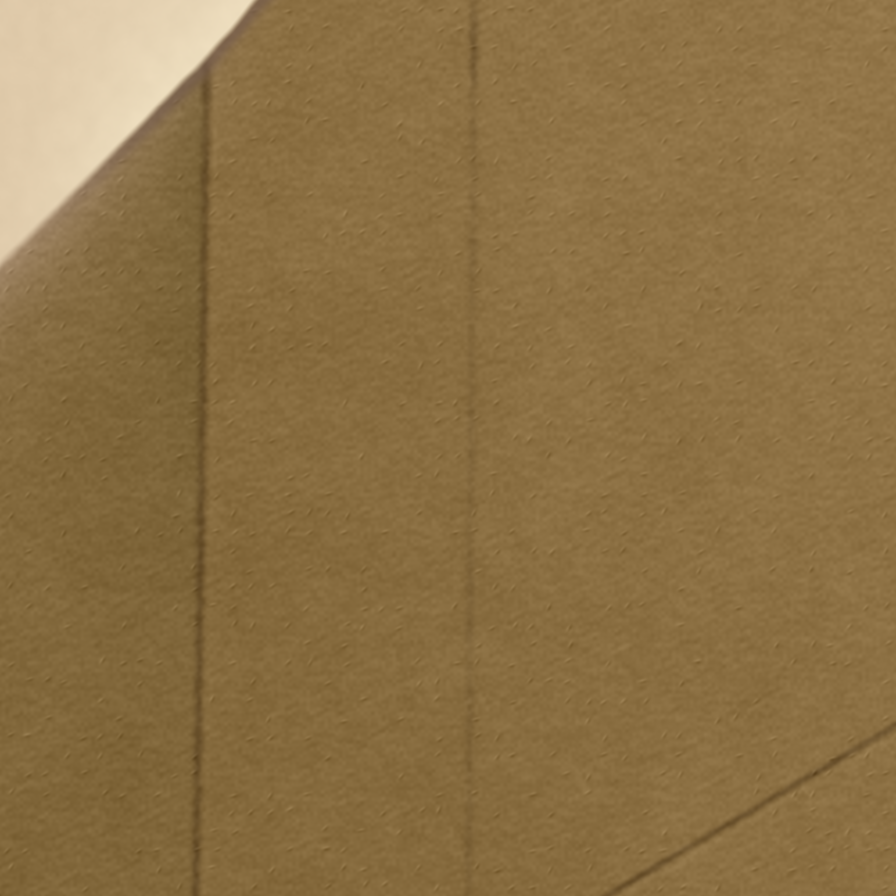
A WebGL 1 fragment shader for this texture:

```glsl
precision highp float;
// Folded brown card with a pale sheet showing past its cut upper left corner.
// Soft gradients shade the panels, distances to lines give the creases and
// the cut edge, and layered value noise gives the mottled grain and flecks.
uniform vec2 u_resolution;

const vec3 CARD = vec3(0.512, 0.405, 0.228);
const vec3 CARD_LIGHT = vec3(0.578, 0.465, 0.288);
const vec3 CARD_DARK = vec3(0.465, 0.378, 0.210);
const vec3 SHEET = vec3(0.872, 0.788, 0.662);
const vec3 SHEET_BRIGHT = vec3(0.930, 0.868, 0.745);
const vec3 HAZE = vec3(0.655, 0.550, 0.440);
const vec3 FRINGE = vec3(0.440, 0.345, 0.300);
const vec3 CREASE_INK = vec3(0.310, 0.220, 0.100);

const vec2 CUT_LEFT = vec2(0.0, 0.703);
const vec2 CUT_KINK = vec2(0.233, 0.938);
const vec2 CUT_TOP = vec2(0.286, 1.0);
const vec2 FOLD_A_LOW = vec2(0.2190, 0.0);
const vec2 FOLD_A_HIGH = vec2(0.2310, 0.938);
const vec2 FOLD_B_LOW = vec2(0.5230, 0.0);
const vec2 FOLD_B_HIGH = vec2(0.5290, 1.0);
const vec2 FOLD_C_LOW = vec2(0.677, 0.0);
const vec2 FOLD_C_HIGH = vec2(1.0, 0.190);
const float FOLD_WIDTH = 0.0052;
const float GRAIN = 0.058;
const float FLECK = 0.050;

float hash(vec2 p) {
  vec3 q = fract(vec3(p.xyx) * 0.1031);
  q += dot(q, q.yzx + 33.33);
  return fract((q.x + q.y) * q.z);
}

float noise(vec2 p) {
  vec2 i = floor(p);
  vec2 f = fract(p);
  f = f * f * (3.0 - 2.0 * f);
  float low = mix(hash(i), hash(i + vec2(1.0, 0.0)), f.x);
  float high = mix(hash(i + vec2(0.0, 1.0)), hash(i + vec2(1.0)), f.x);
  return mix(low, high, f.y);
}

float fbm(vec2 p) {
  float sum = 0.0;
  float amp = 0.5;
  for (int i = 0; i < 4; i++) {
    sum += amp * noise(p);
    p = mat2(1.6, 1.2, -1.2, 1.6) * p + 7.3;
    amp *= 0.5;
  }
  return sum / 0.9375;
}

// Signed distance to the line through a and b, positive on its left.
float side(vec2 p, vec2 a, vec2 b) {
  vec2 d = normalize(b - a);
  return d.x * (p.y - a.y) - d.y * (p.x - a.x);
}

float ridge(float d, float width) {
  return exp(-d * d / (width * width));
}

vec3 cardColor(vec2 p, float foldA) {
  float light = smoothstep(0.15, 0.95, p.x) * 0.50 + smoothstep(0.1, 1.0, p.y) * 0.40;
  vec3 col = mix(CARD, CARD_LIGHT, light);
  // The left panel leans into shade, deepest beside its fold.
  float leftPanel = smoothstep(-0.005, 0.006, foldA);
  float shade = 0.25 + 0.60 * exp(-foldA * 11.0) * smoothstep(0.15, 0.65, p.y);
  col = mix(col, CARD_DARK, leftPanel * clamp(shade, 0.0, 1.0));
  return col + (fbm(p * 8.0) - 0.5) * 0.030;
}

// Mottled clumps, a fine tooth and a light slanted relief.
float paperGrain(vec2 p) {
  vec2 q = mat2(0.88, -0.47, 0.47, 0.88) * p * vec2(110.0, 180.0);
  float relief = noise(q) - noise(q + vec2(0.35, 0.7));
  float tooth = noise(p * 250.0) - 0.5;
  return 0.50 * relief + 0.55 * tooth + 0.60 * (fbm(p * 46.0) - 0.5);
}

// Sparse short fibres, each a lit stroke with a dark one beneath.
float flecks(vec2 p) {
  vec2 q = p * 48.0;
  vec2 cell = floor(q);
  float pick = hash(cell + 17.0);
  vec2 d = fract(q) - 0.35 - 0.3 * vec2(hash(cell + 3.0), hash(cell + 9.0));
  float a = 0.2 + 0.9 * hash(cell + 5.0);
  d = vec2(cos(a) * d.x + sin(a) * d.y, cos(a) * d.y - sin(a) * d.x);
  float span = ridge(d.x, 0.20);
  return step(0.70, pick) * span * (ridge(d.y - 0.05, 0.07) - ridge(d.y + 0.07, 0.08));
}

void main() {
  vec2 p = gl_FragCoord.xy / u_resolution;
  float pixel = 1.0 / min(u_resolution.x, u_resolution.y);
  float wobble = (noise(p * 110.0) - 0.5) * 0.0030;
  float cut = min(side(p, CUT_LEFT, CUT_KINK), side(p, CUT_KINK, CUT_TOP));
  cut += (noise(p * 35.0) - 0.5) * 0.002;
  float foldA = side(p, FOLD_A_LOW, FOLD_A_HIGH) + wobble;
  float foldB = side(p, FOLD_B_LOW, FOLD_B_HIGH) + wobble;
  float foldC = side(p, FOLD_C_LOW, FOLD_C_HIGH) + wobble * 0.6;

  vec3 col = cardColor(p, foldA);

  // Pale haze under the cut, strongest at the far left.
  float depth = max(-cut, 0.0);
  float haze = exp(-depth / 0.042) * mix(0.90, 0.30, smoothstep(0.05, 0.24, p.x));
  col = mix(col, HAZE, haze * smoothstep(0.34, 0.22, p.x));

  // Soft creases with slowly varying ink.
  float patchy = smoothstep(0.2, 0.8, fbm(p * vec2(8.0, 40.0)));
  float belowCut = smoothstep(0.945, 0.92, p.y);
  float inkA = ridge(foldA, FOLD_WIDTH) * mix(0.40, 0.60, patchy) * belowCut;
  float topB = smoothstep(0.89, 0.93, p.y) * smoothstep(1.02, 0.95, p.y);
  float inkB = ridge(foldB, FOLD_WIDTH) * mix(0.10 + 0.12 * patchy, 0.40, topB);
  float inkC = ridge(foldC, FOLD_WIDTH * 0.80) * mix(0.40, 0.58, patchy);
  col = mix(col, CREASE_INK, clamp(inkA + inkB + inkC, 0.0, 1.0));
  col += 0.010 * ridge(foldA + 0.011, 0.005) * belowCut + 0.022 * ridge(foldC + 0.009, 0.004);
  col += paperGrain(p) * GRAIN + flecks(p) * FLECK;

  // Bright sheet beyond the cut, with a dusky fringe along the edge.
  vec3 sheet = mix(SHEET, SHEET_BRIGHT, exp(-max(cut, 0.0) / 0.10) * smoothstep(-0.05, 0.18, p.x));
  sheet += (fbm(p * 60.0) - 0.5) * 0.025;
  col = mix(col, FRINGE, 0.60 * ridge(cut + 0.006, 0.009) * smoothstep(0.02, 0.20, p.x));
  float blur = max(mix(0.0065, 0.0045, smoothstep(0.0, 0.2, p.x)), pixel);
  col = mix(col, sheet, smoothstep(-blur, blur, cut));

  gl_FragColor = vec4(clamp(col, 0.0, 1.0), 1.0);
}
```
